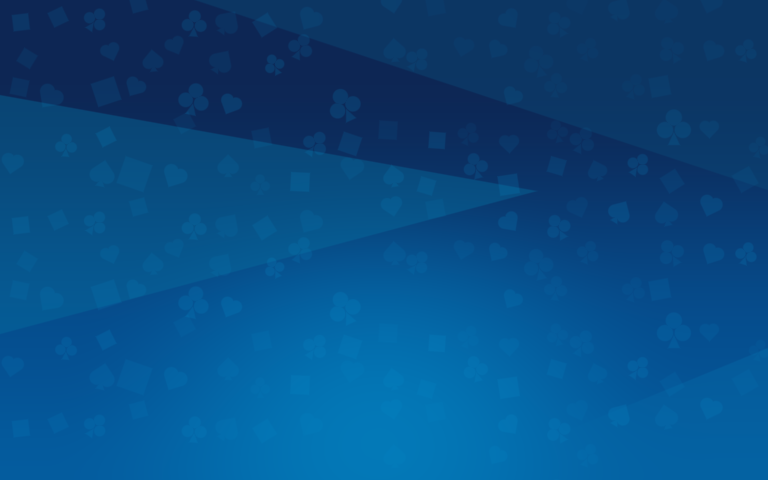
Write a WebGL 1 fragment shader that draws this background.

```glsl
precision highp float;
// Deep blue backdrop: a vertical gradient with a low central glow, three
// translucent angular panels, and a faint scatter of card suit shapes.
// Suits are distance functions placed on a jittered, vertically repeating grid.
uniform vec2 u_resolution;

const float ASPECT = 1.6;
const float CELL = 0.0846;
const float ROWS_PER_TILE = 5.0;

const vec3 NAVY = vec3(0.05, 0.15, 0.33);
const vec3 BLUE = vec3(0.02, 0.31, 0.565);
const vec3 AZURE = vec3(0.015, 0.36, 0.62);
const vec3 GLOW = vec3(0.01, 0.48, 0.725);
const vec3 SUIT_TINT = vec3(0.02, 0.56, 0.80);

float hash(vec2 p, float seed) {
  return fract(sin(dot(p, vec2(127.1, 311.7)) + seed * 74.7) * 4375.85);
}

mat2 rotation(float a) {
  return mat2(cos(a), sin(a), -sin(a), cos(a));
}

float cover(float d, float blur) {
  return 1.0 - smoothstep(-blur, blur, d);
}

// Signed distance to the line a-b, positive on its left side.
float lineSide(vec2 p, vec2 a, vec2 b) {
  vec2 dir = normalize(b - a);
  return dir.x * (p.y - a.y) - dir.y * (p.x - a.x);
}

// Suit shapes, each about one unit in radius.
float heart(vec2 p) {
  p = vec2(abs(p.x), p.y + 0.08);
  float body = (p.x + abs(p.y) - 0.8) * 0.707;
  return min(body, length(p - vec2(0.4)) - 0.566);
}

float stem(vec2 p) {
  float sides = abs(p.x) * 0.9 + (p.y + 0.3) * 0.4;
  return max(sides, -p.y - 1.05);
}

float spade(vec2 p) {
  return min(heart(vec2(p.x, 0.12 - p.y)), stem(p));
}

float club(vec2 p) {
  float top = length(p - vec2(0.0, 0.5)) - 0.46;
  float pair = length(vec2(abs(p.x) - 0.5, p.y + 0.2)) - 0.46;
  return min(min(top, pair), stem(p));
}

float tile(vec2 p) {
  vec2 q = abs(p) - 0.76;
  return max(q.x, q.y);
}

float suit(vec2 p, float kind) {
  if (kind < 0.25) return heart(p);
  if (kind < 0.40) return spade(p);
  if (kind < 0.70) return club(p);
  return tile(p);
}

// Summed opacity of the suits in the surrounding cells.
float suitLayer(vec2 p, float pixel) {
  vec2 base = floor(p / CELL);
  float total = 0.0;
  for (int j = -1; j <= 1; j++) {
    for (int i = -1; i <= 1; i++) {
      vec2 cell = base + vec2(float(i), float(j));
      vec2 key = vec2(cell.x, mod(cell.y, ROWS_PER_TILE));
      vec2 jitter = vec2(hash(key, 1.0), hash(key, 2.0)) - 0.5;
      vec2 center = (cell + 0.5 + jitter * 0.6) * CELL;
      float radius = mix(0.021, 0.028, hash(key, 3.0));
      radius += 0.011 * step(0.93, hash(key, 4.0));
      float density = mix(0.35, 0.8, smoothstep(0.04, 0.12, center.y));
      float present = step(hash(key, 5.0), density);
      vec2 q = rotation((hash(key, 6.0) - 0.5) * 1.3) * (p - center) / radius;
      float shape = cover(suit(q, hash(key, 7.0)), pixel / radius);
      total += shape * present * mix(0.07, 0.20, hash(key, 8.0));
    }
  }
  return total;
}

vec3 backdrop(vec2 p) {
  vec3 color = mix(BLUE, NAVY, smoothstep(0.25, 0.85, p.y));
  color = mix(color, AZURE, 1.0 - smoothstep(0.0, 0.32, p.y));
  float d = length((p - vec2(0.79, 0.08)) * vec2(0.95, 1.1));
  return mix(color, GLOW, 0.95 * (1.0 - smoothstep(0.0, 0.66, d)));
}

vec3 addPanels(vec3 color, vec2 p, float pixel) {
  // Upper right panel
  float upper = lineSide(p, vec2(0.406, 1.0), vec2(1.6, 0.604));
  color = mix(color, vec3(0.04, 0.30, 0.48), 0.4 * cover(-upper, pixel));
  // Left wedge, pointing right
  vec2 tip = vec2(1.119, 0.602);
  float wedge = max(lineSide(p, vec2(0.0, 0.802), tip),
                    -lineSide(p, vec2(0.0, 0.304), tip));
  color = mix(color, vec3(0.02, 0.43, 0.62), 0.42 * cover(wedge, pixel));
  // Lower right panel, fading toward the glow
  float lower = lineSide(p, vec2(1.083, 0.0625), vec2(1.6, 0.275));
  float fade = smoothstep(1.0, 1.5, p.x);
  return mix(color, vec3(0.02, 0.42, 0.66), 0.4 * fade * cover(lower, pixel));
}

void main() {
  vec2 p = gl_FragCoord.xy / u_resolution * vec2(ASPECT, 1.0);
  float pixel = 1.0 / u_resolution.y;
  vec3 color = addPanels(backdrop(p), p, pixel);
  float corner = smoothstep(0.6, 1.0, p.y) * smoothstep(0.5, 1.2, p.x);
  float strength = suitLayer(p, pixel) * (1.0 - 0.65 * corner);
  gl_FragColor = vec4(mix(color, SUIT_TINT, strength), 1.0);
}
```
